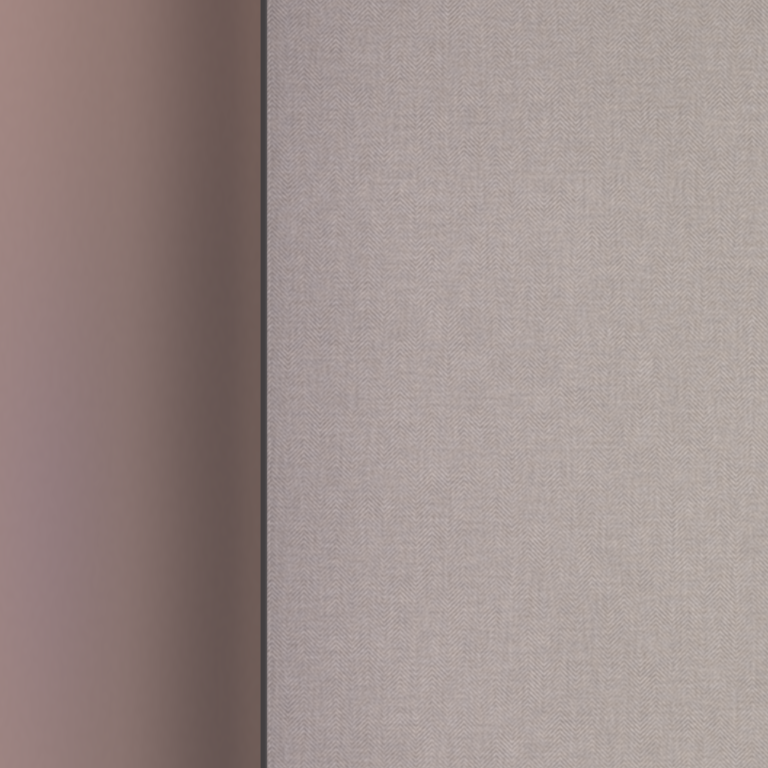
Give the GLSL for this texture, as a Shadertoy shader.

```glsl
// Smooth rounded panel in mauve brown beside a pale woven cloth, split by a dark seam.

const float SEAM_X = 0.3435;          // centre of the seam
const float SEAM_HALF = 0.0042;       // half its width
const vec3 PANEL_LIGHT = vec3(0.620, 0.520, 0.505);
const vec3 PANEL_MID = vec3(0.535, 0.450, 0.432);
const vec3 PANEL_DARK = vec3(0.405, 0.338, 0.325);
const vec3 PANEL_LIP = vec3(0.435, 0.362, 0.342);
const vec3 SEAM_COLOR = vec3(0.265, 0.250, 0.255);
const vec3 CLOTH_NEAR = vec3(0.635, 0.588, 0.588);
const vec3 CLOTH_MID = vec3(0.680, 0.634, 0.625);
const vec3 CLOTH_FAR = vec3(0.695, 0.655, 0.635);
const float THREADS = 170.0;          // weave periods across the canvas
const float CHEVRONS = 48.0;          // herringbone columns across the canvas
const float WEAVE_DEPTH = 0.028;
const float SLUB_DEPTH = 0.055;
const float GRAIN_DEPTH = 0.050;
const float TAU = 6.2831853;

vec2 hashGradient(vec2 cell) {
    vec3 p = fract(cell.xyx * vec3(0.1031, 0.1030, 0.0973));
    p += dot(p, p.yzx + 33.33);
    float angle = TAU * fract((p.x + p.y) * p.z);
    return vec2(cos(angle), sin(angle));
}

float gradientNoise(vec2 p) {
    vec2 i = floor(p), f = fract(p);
    vec2 u = f * f * f * (f * (f * 6.0 - 15.0) + 10.0);
    float a = dot(hashGradient(i), f);
    float b = dot(hashGradient(i + vec2(1, 0)), f - vec2(1, 0));
    float c = dot(hashGradient(i + vec2(0, 1)), f - vec2(0, 1));
    float d = dot(hashGradient(i + vec2(1, 1)), f - vec2(1, 1));
    return mix(mix(a, b, u.x), mix(c, d, u.x), u.y);
}

// Diagonal twill that mirrors from column to column
float herringbone(vec2 uv) {
    float zigzag = abs(fract(uv.x * CHEVRONS * 0.5) - 0.5) * 2.0 / CHEVRONS;
    return sin(TAU * THREADS * (uv.y + zigzag));
}

// Uneven yarn, drawn out along each thread direction
float slubs(vec2 uv) {
    float weft = gradientNoise(uv * vec2(22.0, 190.0));
    float warp = gradientNoise(uv * vec2(190.0, 22.0) + 37.0);
    return 0.5 * (weft + warp);
}

vec3 panel(vec2 uv) {
    float x = uv.x + 0.006 * gradientNoise(uv * vec2(3.0, 4.0));
    vec3 color = mix(PANEL_LIGHT, PANEL_MID, smoothstep(-0.03, 0.20, x));
    color = mix(color, PANEL_DARK, smoothstep(0.15, 0.295, x));
    color = mix(color, PANEL_LIP, smoothstep(0.295, 0.335, x));
    // Warm light at the top, cool sheen low on the left
    color += vec3(0.022, 0.012, 0.008) * smoothstep(0.55, 1.0, uv.y);
    vec2 sheen = (uv - vec2(0.06, 0.33)) / vec2(0.09, 0.30);
    color += vec3(-0.010, -0.006, 0.018) * exp(-dot(sheen, sheen));
    return color + 0.006 * gradientNoise(uv * vec2(130.0, 60.0));
}

vec3 cloth(vec2 uv) {
    vec3 color = mix(CLOTH_NEAR, CLOTH_MID, smoothstep(SEAM_X, 0.56, uv.x));
    color = mix(color, CLOTH_FAR, smoothstep(0.50, 0.95, uv.x));
    color -= 0.022 * smoothstep(0.65, 1.05, uv.y);
    color += 0.012 * gradientNoise(uv * vec2(5.0, 4.0) + 11.0);

    // Fade threads that the canvas is too small to resolve
    float resolved = 1.0 - smoothstep(0.35, 0.5, THREADS / iResolution.y);
    float weave = WEAVE_DEPTH * herringbone(uv) * resolved;
    weave *= 0.75 + 0.8 * gradientNoise(uv * 28.0);
    float grain = GRAIN_DEPTH * gradientNoise(uv * 240.0 + 71.0);
    color += weave + grain + SLUB_DEPTH * slubs(uv);
    color += vec3(0.010, 0.002, -0.010) * gradientNoise(uv * vec2(60.0, 90.0));
    return color;
}

void mainImage(out vec4 fragColor, in vec2 fragCoord) {
    vec2 uv = fragCoord / iResolution.xy;
    float pixel = 1.0 / iResolution.x;
    float fromSeam = uv.x - SEAM_X;
    vec3 color = mix(panel(uv), cloth(uv), smoothstep(-pixel, pixel, fromSeam));

    // Soft shade on the cloth, then the seam itself
    color *= 1.0 - 0.07 * exp(-max(fromSeam - SEAM_HALF, 0.0) / 0.012) * step(0.0, fromSeam);
    float seam = 1.0 - smoothstep(-pixel, pixel, abs(fromSeam) - SEAM_HALF);
    vec3 seamColor = SEAM_COLOR + 0.05 * smoothstep(0.0, SEAM_HALF, fromSeam);
    color = mix(color, seamColor, seam);

    // Pale stitches along the cloth edge
    float stitchX = (fromSeam - SEAM_HALF - 0.003) / 0.0015;
    float stitch = exp(-stitchX * stitchX) * (0.5 + 0.5 * sin(TAU * 110.0 * uv.y));
    color += 0.06 * stitch;

    fragColor = vec4(clamp(color, 0.0, 1.0), 1.0);
}
```
